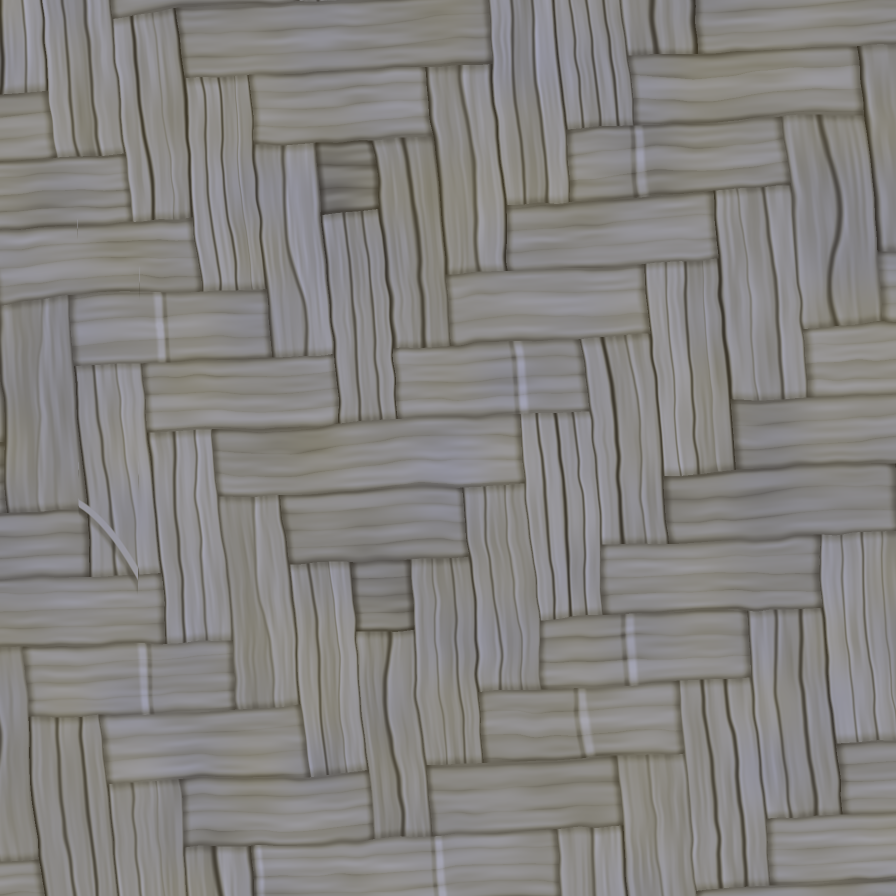
Give the GLSL for this texture, as a WebGL 1 fragment shader.

```glsl
precision highp float;
// Hand-woven mat of split straw: a 3-over, 3-under twill mirrored about a leaning
// centre column, so the floats step into nested V shapes. Every float gets its own
// splints, gaps, splices and fibre grain from hashes, on a slightly warped grid.
uniform vec2 u_resolution;

const float PI = 3.14159;

float hash(vec2 p) {
  return fract(sin(dot(p, vec2(127.1, 311.7))) * 4375.85);
}

float noise(vec2 p) {
  vec2 i = floor(p), f = fract(p);
  f = f * f * (3.0 - 2.0 * f);
  return mix(mix(hash(i), hash(i + vec2(1, 0)), f.x),
             mix(hash(i + vec2(0, 1)), hash(i + 1.0), f.x), f.y);
}

// Upright float: across in 0..1, along in 0..3; loose splints with dark gaps.
float uprightLight(float across, float along, vec2 id) {
  float count = 2.0 + floor(hash(id) * 2.6);
  float bend = noise(vec2(along * 0.8, hash(id + 3.0) * 50.0)) - 0.5;
  float w = across * count + 0.5 * bend * sin(PI * across);
  float splint = floor(w), gap = floor(w + 0.5);
  float gapDepth = hash(id * 1.7 + gap * 5.3);
  float rim = abs(w - gap);
  float body = 0.67 + 0.2 * (hash(id + splint * 2.9) - 0.5);
  body += 0.15 * smoothstep(0.3, 0.1, rim) * step(w, gap + 0.5) * step(gap, w);
  body += 0.24 * (noise(vec2(across * 22.0 + id.x * 7.0, along * 1.3 + id.y)) - 0.5);
  float outer = step(gap, 0.5) + step(count - 0.5, gap);
  float floorLight = mix(0.5, 0.0, gapDepth) - 0.12 * outer;
  float light = mix(floorLight, body, smoothstep(0.0, 0.07 + 0.12 * gapDepth, rim));
  float end = min(along, 3.0 - along);
  return light * mix(0.6, 1.0, smoothstep(0.0, 0.14, end));
}

// Level float: across in 0..1, ends as distances in columns; soft parallel ridges.
float levelLight(float across, float along, float startGap, float endGap, vec2 id) {
  float count = 3.0 + floor(hash(id) * 2.0);
  float w = across * count + 0.35 * (noise(vec2(along * 0.9, id.x * 9.0)) - 0.5);
  float ridge = sqrt(abs(sin(PI * w)));
  float light = 0.47 + 0.2 * ridge + 0.12 * (hash(id + floor(w)) - 0.5);
  light += 0.2 * (noise(vec2(along * 1.6, across * 13.0 + id.x * 17.0)) - 0.5);
  light += 0.14 * (noise(vec2(along * 0.8, id.x * 3.0)) - 0.4);
  // Some floats carry a splice: a pale lip beside a thin shadow
  float splice = along - floor(along / 3.0) * 3.0 - 0.6 - 1.6 * hash(id + 8.0);
  float spliced = step(0.72, hash(id + 4.0));
  light += spliced * (0.25 * smoothstep(0.09, 0.02, abs(splice))
                    - 0.2 * smoothstep(0.06, 0.01, abs(splice + 0.1)));
  // Rounded long edges, then shadows where the ends tuck under
  float edge = min(across, 1.0 - across);
  light *= mix(0.55, 1.0, smoothstep(0.0, 0.1, edge));
  return light * mix(0.45, 1.0, smoothstep(0.0, 0.13, min(startGap, endGap)));
}

float weaveLight(vec2 q) {
  q += 0.009 * (vec2(noise(q * 9.0), noise(q * 9.0 + 40.0)) - 0.5);
  q += 0.003 * (vec2(noise(q * 45.0), noise(q * 45.0 + 70.0)) - 0.5);
  // Columns lean and widen away from the centre; rows climb to the right
  float offset = q.x - 0.37 - 0.085 * q.y;
  float u = offset / (0.065 + 0.022 * abs(offset));
  float v = (q.y + 0.055 * (q.x - 0.417) - 0.508) / 0.078;
  float column = floor(u + 0.5), row = floor(v + 0.5);
  float phase = mod(abs(column) + row, 6.0);
  if (phase > 2.5) {
    float along = phase - 3.0 + v + 0.5 - row;
    return uprightLight(u + 0.5 - column, along, vec2(column, row - phase));
  }
  float along = phase + abs(u) + 0.5 - abs(column);
  float start = abs(u) - along;
  float offCentre = step(0.25, start);
  float side = offCentre * sign(u);
  vec2 id = vec2(row, (abs(column) - phase) * side);
  float startGap = mix(9.0, along, offCentre);
  float path = mix(u + 1.5, along, offCentre);
  float light = levelLight(v + 0.5 - row, path, startGap, 3.0 - along, id);
  return light - 0.12 * step(start, -2.0);
}

// One loose fibre curling over the mat
float strayFibre(vec2 q) {
  float x = q.x - 0.085;
  float rise = q.y - 0.56 - x * (0.55 + 8.9 * x);
  float slope = 0.55 + 17.8 * x;
  float span = smoothstep(-0.003, 0.003, x) * smoothstep(0.075, 0.069, x);
  return span * rise / sqrt(1.0 + slope * slope) + (1.0 - span);
}

vec3 strawColor(float light) {
  vec3 shadow = vec3(0.23, 0.21, 0.17), straw = vec3(0.50, 0.49, 0.465);
  vec3 pale = vec3(0.64, 0.64, 0.69);
  vec3 lower = mix(shadow, straw, clamp(light * 2.0, 0.0, 1.0));
  return mix(lower, pale, clamp(light * 2.0 - 1.0, 0.0, 1.0));
}

void main() {
  vec3 color = vec3(0.0);
  // Four samples per pixel smooth the strand edges
  for (int i = 0; i < 4; i++) {
    vec2 jitter = vec2(mod(float(i), 2.0), floor(float(i) / 2.0)) * 0.5 - 0.25;
    vec2 q = (gl_FragCoord.xy + jitter) / u_resolution;
    q.y = 1.0 - q.y;
    float light = weaveLight(q);
    float fibre = strayFibre(q);
    light *= 1.0 - 0.4 * smoothstep(0.009, 0.003, abs(fibre - 0.004));
    light = mix(light, 0.85, smoothstep(0.0045, 0.0025, abs(fibre)));
    vec3 tint = vec3(0.03, 0.02, -0.035) * (noise(q * 14.0 + 5.0) - 0.5);
    color += 0.25 * (strawColor(light) + tint);
  }
  gl_FragColor = vec4(color, 1.0);
}
```
